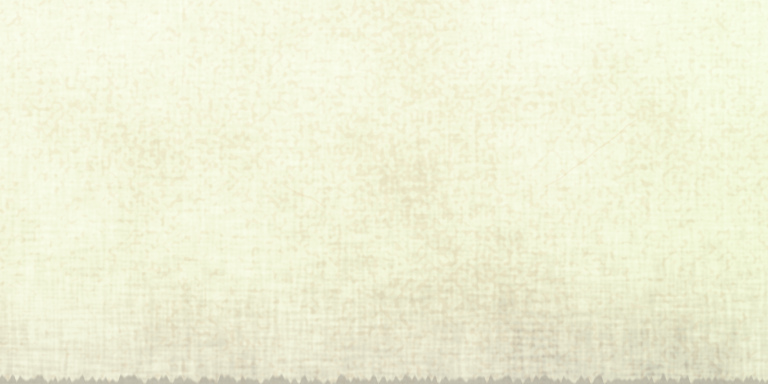
Write a Shadertoy shader that draws this texture.

```glsl
#define HIGHLIGHT vec3(0.97, 0.98, 0.90)
#define CREAM vec3(0.95, 0.96, 0.85)
#define SAND vec3(0.91, 0.91, 0.79)
#define KHAKI vec3(0.86, 0.86, 0.75)
#define GREY vec3(0.78, 0.78, 0.69)
#define FRINGE vec3(0.66, 0.64, 0.59)
#define FLECK_TINT vec3(0.008, 0.035, 0.045)
#define THREAD_FREQ 105.0
#define THREAD_STRETCH 0.11
#define FLECK_FREQ 72.0
#define STAIN_FREQ 2.3
#define SHADE_DEPTH 2.2

vec2 gradientAt(vec2 cell) {
    vec3 q = fract(cell.xyx * vec3(0.1031, 0.1030, 0.0973));
    q += dot(q, q.yzx + 33.33);
    float angle = 6.2832 * fract((q.x + q.y) * q.z);
    return vec2(cos(angle), sin(angle));
}

float gradientNoise(vec2 p) {
    vec2 i = floor(p), f = p - i;
    vec2 u = f * f * f * (f * (f * 6.0 - 15.0) + 10.0);
    vec2 e = vec2(1.0, 0.0);
    float low = mix(dot(gradientAt(i), f),
                    dot(gradientAt(i + e.xy), f - e.xy), u.x);
    float high = mix(dot(gradientAt(i + e.yx), f - e.yx),
                     dot(gradientAt(i + e.xx), f - e.xx), u.x);
    return mix(low, high, u.y);
}

float fbm(vec2 p) {
    float sum = 0.0, amp = 1.0;
    for (int i = 0; i < 5; i++) {
        sum += amp * gradientNoise(p);
        p = mat2(1.6, 1.2, -1.2, 1.6) * p + 17.3;
        amp *= 0.55;
    }
    return sum;
}

// Fine threads running both ways, plus a few longer ones
float weave(vec2 p) {
    vec2 across = THREAD_FREQ * vec2(THREAD_STRETCH, 1.0);
    float fine = gradientNoise(p * across + 31.0) + gradientNoise(p * across.yx + 67.0);
    float coarse = gradientNoise(p * across * 0.5 + 11.0) + gradientNoise(p * across.yx * 0.5 + 43.0);
    return fine + 0.5 * coarse;
}

// Two thin creases, one falling and one rising
float creases(vec2 p) {
    float ink = 0.0;
    for (int i = 0; i < 2; i++) {
        float k = float(i);
        vec2 q = p - vec2(0.79 + 0.75 * k, 0.49 + 0.11 * k);
        float halfLength = 0.06 + 0.09 * k;
        float wobble = 0.012 * gradientNoise(vec2(q.x * 16.0, k * 9.0 + 0.4));
        float d = abs(q.y - q.x * mix(-0.55, 0.75, k) - wobble);
        float ends = 1.0 - smoothstep(0.6, 1.0, abs(q.x) / halfLength);
        ink += ends * (1.0 - smoothstep(0.001, 0.005, d));
    }
    return ink;
}

vec3 toneRamp(float s) {
    vec3 col = mix(HIGHLIGHT, CREAM, clamp(s, -0.7, 1.0));
    col = mix(col, SAND, clamp(s - 1.0, 0.0, 1.0));
    col = mix(col, KHAKI, clamp(s - 2.0, 0.0, 1.0));
    return mix(col, GREY, clamp(s - 3.0, 0.0, 1.0));
}

void mainImage(out vec4 fragColor, in vec2 fragCoord) {
    vec2 p = fragCoord / iResolution.y;
    float width = iResolution.x / iResolution.y;
    float depth = 1.0 - p.y;

    // Broad shading: pale top, dusky foot, worn centre, dark lower corner
    float stain = fbm(p * STAIN_FREQ + 5.0);
    vec2 toCentre = (p - vec2(0.5 * width, 0.55)) / vec2(0.6, 0.35);
    vec2 toCorner = (p - vec2(0.8 * width, 0.12)) / vec2(0.35, 0.2);
    float centre = exp(-dot(toCentre, toCentre));
    float corner = exp(-dot(toCorner, toCorner));
    float tone = 0.05 + SHADE_DEPTH * pow(depth, 2.3) + 0.75 * stain
               + 0.35 * centre + 0.6 * corner;

    // Cloth and grain
    tone += weave(p) * mix(0.55, 1.0, depth * depth);
    tone += 0.5 * gradientNoise(p * 95.0);

    // Warm flecks gather on the stains
    float wear = 0.35 * stain + 0.22 * centre + 0.1 * corner;
    float grain = gradientNoise(p * FLECK_FREQ + 3.0) + 0.5 * gradientNoise(p * FLECK_FREQ * 0.45);
    float fleck = smoothstep(0.05, 0.6, grain + wear);
    vec3 col = toneRamp(tone + 0.3 * fleck);
    col -= FLECK_TINT * (0.85 * fleck + 0.9 * creases(p));

    // Slight green cast to the right, grey-mauve threads at the foot
    col += vec3(-0.008, 0.004, -0.012) * smoothstep(0.65, 1.0, p.x / width);
    float foot = 1.0 - smoothstep(0.0, 0.35, p.y);
    col += foot * vec3(0.0, -0.008, 0.018);

    // Frayed lower edge
    float fray = 0.013 + 0.022 * gradientNoise(vec2(p.x * 85.0, 0.5));
    col = mix(col, FRINGE, 0.6 * (1.0 - smoothstep(fray - 0.006, fray + 0.006, p.y)));

    fragColor = vec4(clamp(col, 0.0, 1.0), 1.0);
}
```
